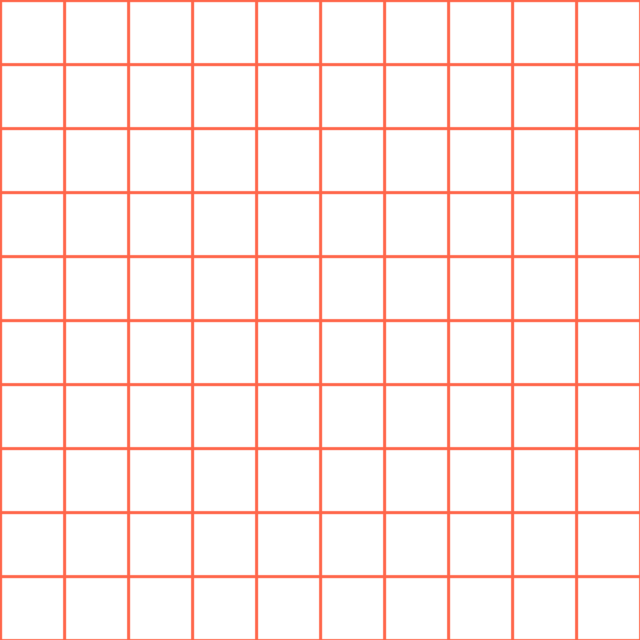
Write a Shadertoy shader that draws this pattern.

```glsl
// Soft-edged coverage of the rules along both axes
vec2 ruleCoverage(vec2 cells, vec2 softness) {
    vec2 distanceToRule = abs(fract(cells + 0.5) - 0.5);
    return clamp((0.0235 - distanceToRule) / softness + 0.5, 0.0, 1.0);
}

void mainImage(out vec4 fragColor, in vec2 fragCoord) {
    // Ten square cells each way, rules set slightly right of and below the borders
    const float cellCount = 10.0;
    vec2 cells = cellCount * fragCoord / iResolution.xy + vec2(-0.009, 0.009);
    vec2 rules = ruleCoverage(cells, 1.35 * cellCount / iResolution.xy);

    // Union of vertical and horizontal rules
    float ink = 1.0 - (1.0 - rules.x) * (1.0 - rules.y);

    vec3 paper = vec3(1.0);
    vec3 coral = vec3(1.0, 0.395, 0.285);
    fragColor = vec4(mix(paper, coral, ink), 1.0);
}
```
